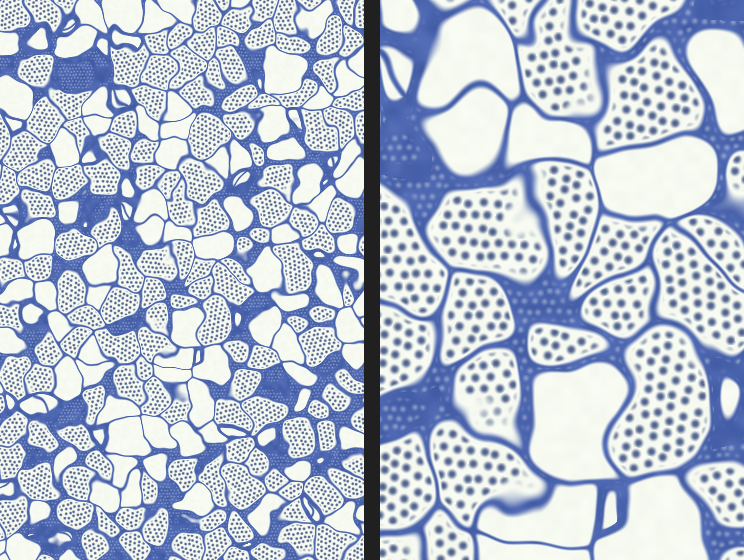
Left: the whole. Right: its middle third, enlarged.
Reproduce this pattern procedurally as a Shadertoy shader.

```glsl
// Blue ink mosaic of rounded pebble cells: plain, stippled, and dark ones with pale holes
#define CELLS 13.0        // cells across the canvas width
#define WARP 0.34         // waviness of the cell outlines
#define LINE 0.036        // half width of the outlines
#define DARK_SHARE 0.21   // share of small inked cells
#define PLAIN_SHARE 0.31  // share of empty cells
#define DOT_STEP 0.157    // spacing of the stipple
#define DOT_SIZE 0.045    // radius of the stipple dots
#define SOFT 0.032        // softness of all edges
#define PAPER vec3(0.965, 0.98, 0.945)
#define INK vec3(0.29, 0.39, 0.68)
#define DOT_INK vec3(0.32, 0.39, 0.56)
#define INK_LIGHT vec3(0.62, 0.69, 0.82)

vec2 hash2(vec2 p) {
    vec3 q = fract(p.xyx * vec3(0.1031, 0.1030, 0.0973));
    q += dot(q, q.yzx + 33.33);
    return fract((q.xx + q.yz) * q.zy);
}

vec2 noise2(vec2 p) {
    vec2 i = floor(p), f = fract(p);
    f = f * f * (3.0 - 2.0 * f);
    return mix(mix(hash2(i), hash2(i + vec2(1, 0)), f.x),
               mix(hash2(i + vec2(0, 1)), hash2(i + vec2(1, 1)), f.x), f.y);
}

bool isDark(vec2 id) { return hash2(id + 71.0).x < DARK_SHARE; }

// Vector from p to the seed of a cell, and the size bonus of that cell
vec3 seed(vec2 id, vec2 p) {
    vec2 toSeed = id + 0.12 + 0.76 * hash2(id) - p;
    float size = isDark(id) ? -0.2 : 0.16 * hash2(id + 19.0).y;
    return vec3(toSeed, size);
}

float cover(float dist, float soft) { return smoothstep(-soft, soft, dist); }

// Jittered staggered dots: 1 inside a dot
float stipple(vec2 p, float spacing, float radius, float soft) {
    vec2 g = p / spacing;
    g.x += 0.5 * mod(floor(g.y), 2.0);
    vec2 jitter = (hash2(floor(g) + 7.0) - 0.5) * 0.3;
    return cover(radius - length(fract(g) - 0.5 - jitter) * spacing, soft);
}

void mainImage(out vec4 fragColor, in vec2 fragCoord) {
    vec2 flat_p = fragCoord / iResolution.x * CELLS + 40.0;
    float soft = max(SOFT, 0.6 * CELLS / iResolution.x);

    // Bend the plane so that the cells become lobed
    vec2 p = flat_p + WARP * 2.0 * (noise2(flat_p * 1.25) - 0.5);
    p += 0.16 * (noise2(flat_p * 2.9 + 50.0) - 0.5);
    vec2 base = floor(p);

    // Nearest weighted seed
    float nearest = 1e3;
    vec2 cell = base, toCell = vec2(0);
    for (int y = -2; y <= 2; y++)
    for (int x = -2; x <= 2; x++) {
        vec2 id = base + vec2(x, y);
        vec3 s = seed(id, p);
        float d = length(s.xy) - s.z;
        if (d < nearest) { nearest = d; cell = id; toCell = s.xy; }
    }

    // Smoothed distance to the border; high rounding leaves inked corners
    float rounding = mix(0.035, 0.15, smoothstep(0.35, 0.8, noise2(flat_p * 0.8 + 9.0).x));
    vec2 toward = toCell / max(length(toCell), 0.001);
    float sum = 0.0;
    for (int y = -2; y <= 2; y++)
    for (int x = -2; x <= 2; x++) {
        vec2 id = base + vec2(x, y);
        if (id == cell) continue;
        vec3 s = seed(id, p);
        float len = max(length(s.xy), 0.001);
        float border = (len - s.z - nearest) / max(length(s.xy / len - toward), 0.35);
        sum += exp(-border / rounding);
    }
    float edge = -rounding * log(max(sum, 1e-20));

    // Inked ground with fine pale specks away from the outlines
    float specks = stipple(flat_p, 0.115, 0.027, soft);
    float kind = hash2(cell + 71.0).x;
    bool dark = isDark(cell);
    float speckArea = dark ? cover(edge - 0.07, soft) : cover(-edge - 0.02, soft);
    vec3 ink = INK + 0.07 * (noise2(flat_p * 6.0).x - 0.5);
    vec3 color = mix(ink, INK_LIGHT, 0.75 * specks * speckArea);

    if (dark) {
        // Pale hole, sometimes split by a bar
        vec2 style = hash2(cell + 133.0);
        float angle = 6.283 * style.y;
        float bar = abs(dot(toCell, vec2(cos(angle), sin(angle)))) - 0.04;
        float hole = edge - 0.13;
        if (style.x < 0.35) hole = min(hole, bar);
        if (style.x < 0.75) {
            color = mix(color, ink, cover(hole + 0.06, soft));
            color = mix(color, PAPER, cover(hole, soft));
        }
    } else {
        // Paper cell, stippled or plain
        vec3 fill = PAPER;
        if (kind > DARK_SHARE + PLAIN_SHARE) {
            float turn = 6.283 * hash2(cell + 5.0).y;
            mat2 rot = mat2(cos(turn), sin(turn), -sin(turn), cos(turn));
            float dots = stipple(rot * flat_p, DOT_STEP, DOT_SIZE, soft);
            fill = mix(PAPER, DOT_INK, dots * cover(edge - 0.1, soft));
        }
        color = mix(color, fill, cover(edge - LINE, soft));
    }

    // Faint paper grain
    color += 0.02 * (noise2(flat_p * 9.0 + 3.0).y - 0.5);
    fragColor = vec4(clamp(color, 0.0, 1.0), 1.0);
}
```
